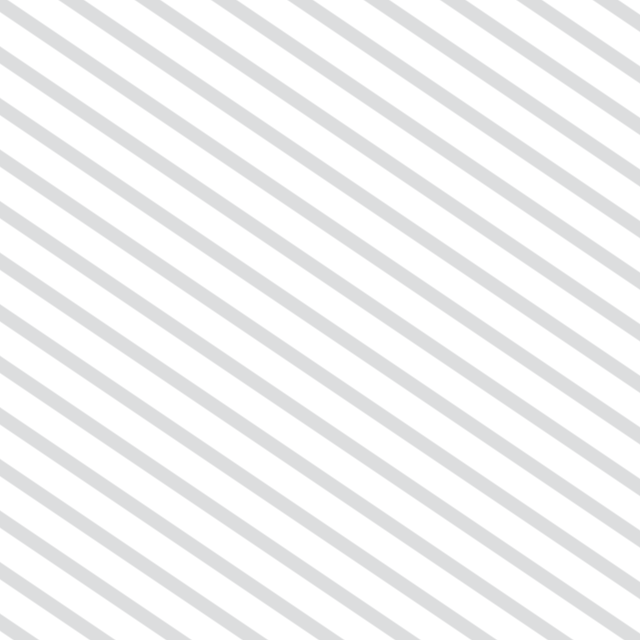
Reproduce this pattern procedurally as a three.js fragment shader.

```glsl
// Even pale grey diagonal stripes falling from left to right on white.
#define REPEATS_ACROSS 8.385
#define REPEATS_DOWN 12.41
#define PHASE 0.066
#define STRIPE_SHARE 0.334
#define EDGE_SOFTNESS 0.0017
#define PAPER_COLOR vec3(1.0)
#define STRIPE_COLOR vec3(0.863, 0.867, 0.871)

varying vec2 vUv;

// Signed distance to the nearest stripe edge, negative inside, in canvas units.
float stripeDistance(vec2 p) {
  vec2 frequency = vec2(REPEATS_ACROSS, REPEATS_DOWN);
  float cycle = dot(p, frequency) - REPEATS_DOWN + PHASE;
  float fromCenter = abs(fract(cycle + 0.5) - 0.5);
  return (fromCenter - 0.5 * STRIPE_SHARE) / length(frequency);
}

void main() {
  // Soft coverage across each edge
  float paper = smoothstep(-EDGE_SOFTNESS, EDGE_SOFTNESS, stripeDistance(vUv));
  gl_FragColor = vec4(mix(STRIPE_COLOR, PAPER_COLOR, paper), 1.0);
}
```
